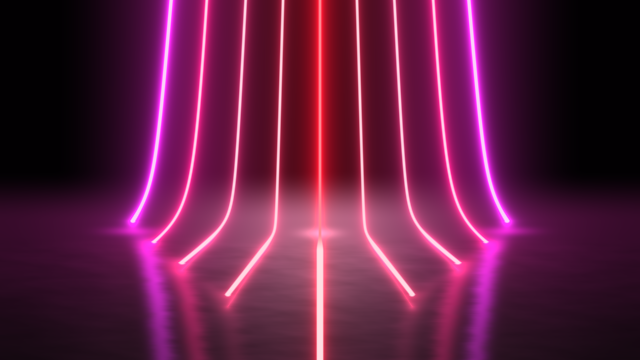
Give the GLSL for this background, as a Shadertoy shader.

```glsl
// Nine neon tubes run down a dark wall, bend at its foot and fan out on a glossy floor.
// Each tube is a soft hinge curve x(y), mirrored about the centre; its distance gives
// the core and halo, and the same curve flipped below its tip gives the reflection.

#define SPACING 0.1025
#define CORE_WIDTH 0.0036
#define HALO_NEAR 0.011
#define HALO_FAR 0.045
#define STREAK_WIDTH 0.032
#define STREAK_GAIN 0.62
#define RIPPLE 0.10
#define FLOOR_Y 0.352

// lean, bend height, floor slope, bend softness
const vec4 SHAPE[5] = vec4[5](
    vec4(0.0, 0.352, 0.0, 0.0), vec4(0.03, 0.352, 0.76, 0.02),
    vec4(0.05, 0.375, 1.28, 0.055), vec4(0.055, 0.355, 1.8, 0.1),
    vec4(0.08, 0.43, 0.8, 0.1));

// height of each tip
const float TIP[5] = float[5](-0.2, 0.183, 0.271, 0.329, 0.387);

// tube colour and halo strength
const vec4 TINT[5] = vec4[5](
    vec4(1.0, 0.10, 0.17, 0.62), vec4(1.0, 0.20, 0.38, 0.42),
    vec4(1.0, 0.22, 0.48, 0.46), vec4(1.0, 0.10, 0.46, 0.68),
    vec4(0.85, 0.12, 0.92, 0.95));

float tubeX(int k, float y) {
    vec4 s = SHAPE[k];
    float d = s.y - y;
    return SPACING * float(k) + s.x * (1.0 - y) + 0.5 * s.z * (d + sqrt(d * d + s.w * s.w));
}

float tubeDistance(int k, vec2 p) {
    float y = max(p.y, TIP[k]);
    float e = 0.002;
    float slope = (tubeX(k, y + e) - tubeX(k, y - e)) / (2.0 * e);
    return length(vec2((p.x - tubeX(k, y)) * inversesqrt(1.0 + slope * slope), p.y - y));
}

// 1 below the edge, 0 above it
float below(float lo, float hi, float v) {
    return 1.0 - smoothstep(lo, hi, v);
}

// Layered sines, stretched sideways
float ripples(vec2 p) {
    float sum = 0.0, gain = 0.5;
    vec2 q = p * vec2(14.0, 75.0);
    for (int i = 0; i < 4; i++) {
        sum += gain * sin(q.x + 1.7 * sin(q.y * 0.6)) * sin(q.y + 1.3 * sin(q.x * 0.7));
        q = mat2(1.6, 0.5, -0.4, 1.7) * q + 2.3;
        gain *= 0.6;
    }
    return sum;
}

vec3 wallLight(float x) {
    vec3 wine = vec3(0.20, 0.025, 0.065);
    vec3 plum = vec3(0.31, 0.055, 0.24);
    vec3 wall = mix(wine, plum, smoothstep(0.06, 0.40, x));
    wall *= below(0.36, 0.74, x);
    return wall + vec3(0.22, 0.0, 0.02) * exp(-x * x / 0.003) + vec3(0.006, 0.001, 0.007);
}

vec3 floorLight(vec2 p) {
    vec3 haze = mix(vec3(0.30, 0.06, 0.23), vec3(0.66, 0.40, 0.51), exp(-p.x * p.x / 0.11));
    vec3 nearFloor = mix(vec3(0.11, 0.045, 0.09), vec3(0.27, 0.13, 0.20), exp(-p.x * p.x / 0.2));
    vec3 light = mix(nearFloor, haze, smoothstep(-0.02, 0.40, p.y));
    return light * mix(1.0, 0.72, smoothstep(0.55, 0.9, p.x));
}

void mainImage(out vec4 fragColor, in vec2 fragCoord) {
    vec2 uv = (fragCoord - vec2(0.5 * iResolution.x, 0.0)) / iResolution.y;
    vec2 p = vec2(abs(uv.x), uv.y);
    float px = 1.0 / iResolution.y;

    // Wall fading into the misty floor
    float onFloor = below(0.30, FLOOR_Y, p.y);
    float ripple = ripples(uv) * onFloor;
    vec3 col = mix(wallLight(p.x), floorLight(p), below(0.385, 0.53, p.y));
    col *= 1.0 + RIPPLE * ripple;

    // Reflected streaks and the faint doubles of the floor segments
    for (int k = 1; k < 5; k++) {
        vec3 tint = TINT[k].rgb;
        float dx = p.x - tubeX(k, 2.0 * TIP[k] - p.y) + 0.006 * ripple;
        float fade = below(TIP[k] - 0.09, TIP[k] - 0.01, p.y) * mix(0.6, 1.0, smoothstep(0.0, 0.25, p.y));
        float share = smoothstep(1.0, 4.2, float(k));
        col += tint * STREAK_GAIN * share * fade * exp(-dx * dx / (STREAK_WIDTH * STREAK_WIDTH));

        float bend = SHAPE[k].y;
        float d = tubeDistance(k, vec2(p.x, bend + (p.y - bend) * 0.83));
        col += tint * 0.45 * exp(-d / 0.009) * below(bend - 0.05, bend, p.y);
    }

    // Light pools where the centre tube and outer tips meet the floor
    vec2 pool = (p - vec2(0.0, FLOOR_Y)) / vec2(0.055, 0.014);
    col += vec3(0.34, 0.20, 0.24) * exp(-dot(pool, pool));
    pool = (p - vec2(0.52, 0.358)) / vec2(0.075, 0.012);
    col += vec3(0.28, 0.03, 0.26) * exp(-dot(pool, pool));

    // Halos, then the hot cores
    for (int k = 0; k < 5; k++) {
        vec4 tint = TINT[k];
        float d = tubeDistance(k, p);
        float lying = below(SHAPE[k].y - 0.05, SHAPE[k].y, p.y);
        float width = CORE_WIDTH * (1.0 + lying * 1.5 / (1.0 + float(k)) + 0.3 * step(3.5, float(k)));
        float edge = max(d - width, 0.0);
        col += tint.rgb * tint.a * (0.8 * exp(-edge / HALO_NEAR) + 0.24 * exp(-edge / HALO_FAR));
        float heat = k == 0 ? mix(0.5, 0.88, lying) : 0.84;
        col = mix(col, mix(tint.rgb, vec3(1.0, 0.97, 0.98), heat), below(-px, px, d - width));
    }

    fragColor = vec4(clamp(col, 0.0, 1.0), 1.0);
}
```
